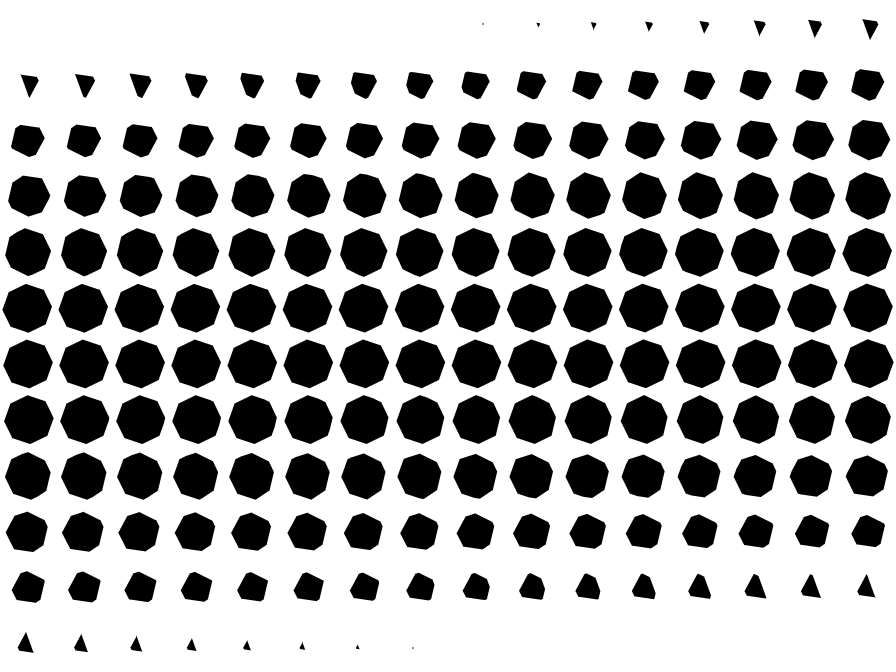
Reproduce this pattern procedurally as a Shadertoy shader.

```glsl
// Grid of black polygons: successive slices through a tilted rhombicuboctahedron.

#define COLUMNS 16.0
#define ROWS 12.0
#define FACE_DISTANCE 0.805   // centre to square face, in half cells
#define SLICE_STEP 0.01       // depth between neighbouring cells
#define TILT 0.2              // lean of the solid, in radians
#define TILT_HEADING 3.49     // direction of the lean
#define SPIN 0.89             // turn of the solid about its own axis

const vec3 PAPER = vec3(1.0);
const vec3 INK = vec3(0.0);

vec2 rotate(vec2 v, float angle) {
    float c = cos(angle), s = sin(angle);
    return vec2(c * v.x - s * v.y, s * v.x + c * v.y);
}

// View space to the axes of the solid
vec3 toSolid(vec3 v) {
    v.xy = rotate(v.xy, -TILT_HEADING);
    v.xz = rotate(v.xz, TILT);
    v.xy = rotate(v.xy, -SPIN);
    return v;
}

// Signed distance within the slice plane to the cut outline
float sliceDistance(vec3 point) {
    vec3 p = toSolid(point);
    vec3 viewAxis = toSolid(vec3(0.0, 0.0, 1.0));
    float dist = -1e3;
    for (int i = 0; i < 27; i++) {
        vec3 n = vec3(i % 3, (i / 3) % 3, i / 9) - 1.0;
        float sides = dot(n, n);
        if (sides < 0.5) continue;
        n /= sqrt(sides);
        // Triangles lie slightly farther out than squares
        float offset = FACE_DISTANCE * (sides > 2.5 ? 1.0556 : 1.0);
        float slope = dot(n, viewAxis);
        float inPlane = sqrt(max(1.0 - slope * slope, 1e-4));
        dist = max(dist, (dot(n, p) - offset) / inPlane);
    }
    return dist;
}

void mainImage(out vec4 fragColor, in vec2 fragCoord) {
    // Cells, numbered in reading order from the top left
    vec2 grid = fragCoord / iResolution.xy * vec2(COLUMNS, ROWS);
    vec2 cell = floor(grid);
    vec2 local = 2.0 * fract(grid) - 1.0;
    float index = (ROWS - 1.0 - cell.y) * COLUMNS + cell.x;

    // Slice depth, symmetric about the middle of the sequence
    float depth = (0.5 * (COLUMNS * ROWS - 1.0) - index) * SLICE_STEP;

    // Antialiased fill
    float pixel = 2.0 * ROWS / iResolution.y;
    float cover = clamp(0.5 - sliceDistance(vec3(local, depth)) / pixel, 0.0, 1.0);
    fragColor = vec4(mix(PAPER, INK, cover), 1.0);
}
```
